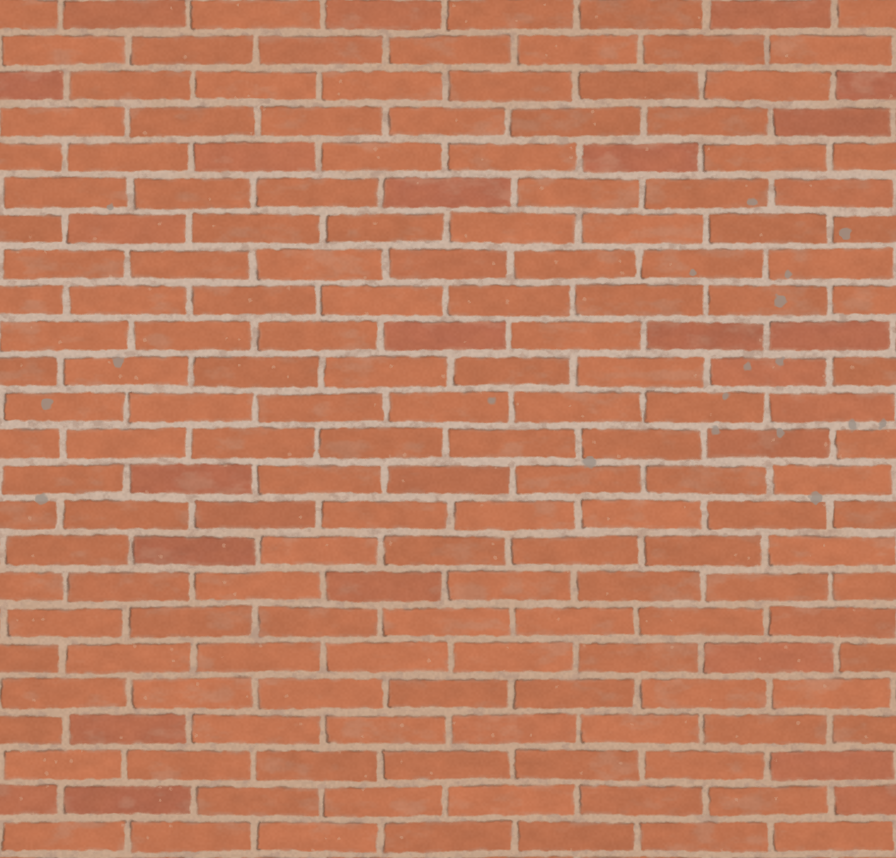
Reproduce this texture procedurally as a Shadertoy shader.

```glsl
// Weathered clay brick wall in running bond: 7 bricks across, 24 courses down.
// Each brick is a slightly tilted box of varying size with a crisp, chipped
// outline over grainy mortar; all noise wraps, so the wall tiles.

const float COLUMNS = 7.0;
const float COURSES = 24.0;
const float TAU = 6.28319;

const vec3 CLAY       = vec3(0.745, 0.450, 0.318);
const vec3 RUDDY_CLAY = vec3(0.665, 0.390, 0.310);
const vec3 DUSTY_CLAY = vec3(0.730, 0.520, 0.420);
const vec3 TAN_MORTAR = vec3(0.770, 0.640, 0.540);
const vec3 ASH_MORTAR = vec3(0.795, 0.700, 0.630);
const vec3 DIM_MORTAR = vec3(0.690, 0.570, 0.500);
const vec3 CHIP_GREY  = vec3(0.610, 0.560, 0.520);
const vec3 LIME_FLECK = vec3(0.800, 0.620, 0.510);

// Integer hash of a cell, 0..1
float hash(vec2 cell, float seed) {
    uvec3 q = uvec3(ivec3(vec3(cell, seed)));
    q = q * 1664525u + 1013904223u;
    q.x += q.y * q.z; q.y += q.z * q.x; q.z += q.x * q.y;
    q ^= q >> 16u;
    q.x += q.y * q.z; q.y += q.z * q.x; q.z += q.x * q.y;
    return float((q.z >> 8u) & 65535u) / 65535.0;
}

// Value noise that wraps after a whole number of cells
float noise(vec2 uv, vec2 cells, float seed) {
    vec2 p = uv * cells;
    vec2 f = fract(p);
    vec2 a = mod(floor(p), cells);
    vec2 b = mod(a + 1.0, cells);
    f = f * f * (3.0 - 2.0 * f);
    return mix(mix(hash(a, seed), hash(vec2(b.x, a.y), seed), f.x),
               mix(hash(vec2(a.x, b.y), seed), hash(b, seed), f.x), f.y);
}

float fbm(vec2 uv, vec2 cells, float seed) {
    float sum = 0.0, weight = 0.5;
    for (int i = 0; i < 4; i++) {
        sum += weight * noise(uv, cells, seed + float(i));
        cells *= 2.0;
        weight *= 0.5;
    }
    return sum / 0.9375;
}

float roundedBox(vec2 p, vec2 halfSize, float radius) {
    vec2 q = abs(p) - halfSize + radius;
    return length(max(q, 0.0)) + min(max(q.x, q.y), 0.0) - radius;
}

// Position of the joint left of a brick, in brick lengths
float jointAt(float column, float course) {
    return column + 0.06 * (hash(vec2(mod(column, COLUMNS), course), 11.0) - 0.5);
}

// Scattered ragged spots, one at most per grid cell
float spots(vec2 uv, vec2 cells, float chance, float radius, float blur, float seed) {
    vec2 cell = mod(floor(uv * cells), cells);
    vec2 center = 0.3 + 0.4 * vec2(hash(cell, seed), hash(cell, seed + 1.0));
    float size = radius * mix(0.5, 1.0, hash(cell, seed + 2.0));
    float d = length(fract(uv * cells) - center) - size;
    d += 0.12 * (noise(uv, cells * 8.0, seed + 4.0) - 0.5);
    return step(hash(cell, seed + 3.0), chance) * smoothstep(blur, -blur, d);
}

void mainImage(out vec4 fragColor, in vec2 fragCoord) {
    vec2 uv = fragCoord / iResolution.xy;
    float brickLength = iResolution.x / iResolution.y * COURSES / COLUMNS;
    float pixel = COURSES / iResolution.y;
    float soft = max(0.042, 0.8 * pixel);

    // Find the brick: courses sag slightly and joints drift
    vec2 p = uv * vec2(COLUMNS, COURSES);
    p.y += 0.06 * (noise(uv, vec2(7.0, 24.0), 1.0) - 0.5) - 0.1;
    float course = mod(floor(p.y), COURSES);
    p.x -= 0.5 * mod(course, 2.0);
    float column = floor(p.x);
    column += step(jointAt(column + 1.0, course), p.x) - step(p.x, jointAt(column, course));
    float left = jointAt(column, course);
    float right = jointAt(column + 1.0, course);
    vec2 id = vec2(mod(column, COLUMNS), course);

    // Brick outline, measured in course heights
    vec2 q = vec2((p.x - 0.5 * (left + right)) * brickLength, fract(p.y) - 0.5);
    q.y += 0.03 * (hash(id, 12.0) - 0.5) * q.x + 0.03 * (hash(id, 16.0) - 0.5);
    q.x += 0.10 * (hash(id, 17.0) - 0.5) * q.y;
    vec2 halfSize = vec2(0.5 * (right - left) * brickLength - 0.09,
                         0.395) + vec2(0.05, 0.04) * (vec2(hash(id, 18.0), hash(id, 13.0)) - 0.5);
    float d = roundedBox(q, halfSize, 0.05);
    d += 0.09 * (fbm(uv, vec2(110.0, 120.0), 20.0) - 0.5);
    float brickMask = smoothstep(soft, -soft, d);

    // Clay: tone per brick, blotches, dusty rims and fine grain
    float grain = noise(uv, vec2(370.0, 354.0), 30.0) - 0.5;
    float stain = fbm(uv, vec2(28.0, 48.0), 40.0);
    float ruddy = smoothstep(0.78, 1.0, hash(id, 14.0)) * (0.5 + 0.7 * stain);
    vec3 brick = mix(CLAY, RUDDY_CLAY, 0.75 * ruddy);
    brick = mix(brick, DUSTY_CLAY, 0.55 * smoothstep(0.55, 0.80, stain));
    float dust = smoothstep(-0.12, 0.0, d) * smoothstep(0.4, 0.7, fbm(uv, vec2(56.0, 72.0), 45.0));
    brick = mix(brick, DUSTY_CLAY, 0.7 * dust);
    brick *= 1.0 + 0.06 * (hash(id, 15.0) - 0.5) + 0.10 * (0.5 - fbm(uv, vec2(49.0, 72.0), 50.0));
    brick += 0.02 * grain;
    brick = mix(brick, LIME_FLECK, 0.5 * spots(uv, vec2(70.0, 67.0), 0.05, 0.15, 0.08, 60.0));

    // Mortar: ashen across the middle band, tan elsewhere, dim in hollows
    float band = cos(TAU * (uv.y - 0.60));
    float hollow = fbm(uv, vec2(84.0, 96.0), 70.0);
    vec3 mortar = mix(TAN_MORTAR, ASH_MORTAR, smoothstep(-0.7, 0.8, band + stain - 0.5));
    mortar = mix(mortar, DIM_MORTAR, 0.6 * smoothstep(0.52, 0.78, hollow));
    mortar *= 1.0 + 0.06 * grain;

    // Thin broken shadow where the left and top edges meet the mortar
    float side = max(smoothstep(0.14, 0.04, q.x + halfSize.x),
                     0.6 * smoothstep(0.10, 0.02, halfSize.y - q.y));
    float patchy = smoothstep(0.3, 0.8, noise(uv, vec2(63.0, 72.0), 80.0));
    float shadow = side * exp(-d * d / 0.0016) * (0.3 + patchy);
    vec3 color = mix(mortar, brick, brickMask) * (1.0 - 0.20 * shadow);

    // Grey chips gather in the band, mostly toward the right
    float chance = 0.20 * smoothstep(0.2, 0.9, band) * (0.55 + 0.45 * cos(TAU * (uv.x - 0.80)));
    color = mix(color, CHIP_GREY, 0.8 * spots(uv, vec2(28.0, 27.0), chance, 0.19, 0.05, 90.0));

    fragColor = vec4(color, 1.0);
}
```
